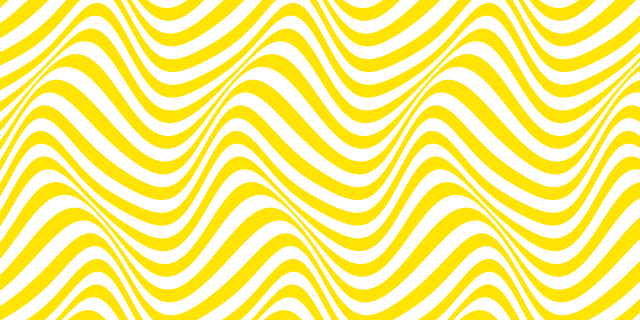
Write a Shadertoy shader that draws this pattern.

```glsl
// Yellow and white wavy bands, about thirteen down and three and a bit waves across.
// Every band edge is a cosine whose crests sway sideways with depth while its
// troughs stay nearly still, so that the flanks pinch together and fan out.

const float TAU = 6.2831853;

// Depth below the top of the wavy edge whose resting depth is "level"
float edgeDepth(float x, float level) {
    float phase = TAU * (x - 0.216) / 0.612;
    float sway = -1.1 * cos(TAU * (level - 0.54) / 0.86);
    float crestWeight = 0.58 + 0.42 * cos(phase);
    return level - 0.128 * cos(phase - sway * crestWeight);
}

// Smooth coverage of the area below an edge
float below(vec2 p, float level) {
    float gap = p.y - edgeDepth(p.x, level);
    float pixel = length(vec2(dFdx(gap), dFdy(gap)));
    return clamp(0.5 + gap / max(pixel, 1e-5), 0.0, 1.0);
}

void mainImage(out vec4 fragColor, in vec2 fragCoord) {
    // Canvas height is one unit, with depth measured downwards
    vec2 p = fragCoord / iResolution.y;
    p.y = 1.0 - p.y;

    // Each band lies between its upper and lower edge
    float ink = 0.0;
    for (int i = -3; i <= 15; i++) {
        float level = 0.08 * float(i) - 0.003;
        ink += below(p, level - 0.02) - below(p, level + 0.02);
    }

    vec3 white = vec3(1.0);
    vec3 yellow = vec3(1.0, 0.89, 0.01);
    fragColor = vec4(mix(white, yellow, clamp(ink, 0.0, 1.0)), 1.0);
}
```
